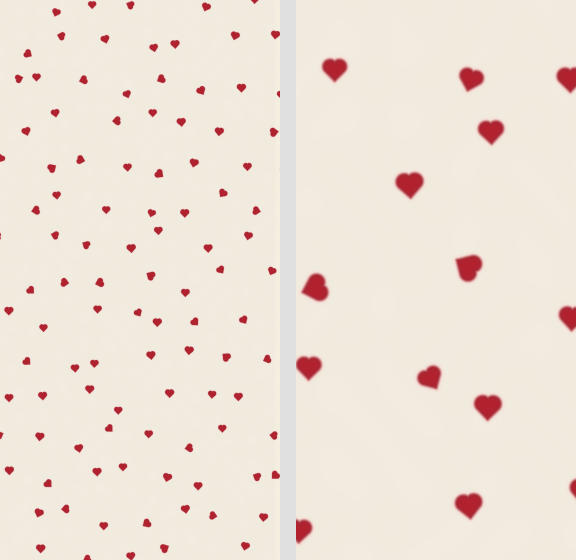
Left: the whole. Right: its middle third, enlarged.
A Shadertoy shader for this pattern:

```glsl
// Small red hearts, tossed evenly at mixed angles over warm cream paper.

vec3 hash3(vec2 cell) {
    vec3 q = fract(cell.xyx * vec3(0.1031, 0.1130, 0.0973) + 0.37);
    q += dot(q, q.yzx + 33.33);
    return fract((q.xxy + q.yzz) * q.zyx);
}

float dot2(vec2 v) { return dot(v, v); }

// Signed distance to a heart about 1.2 wide, tip at the origin
float heartDistance(vec2 p) {
    p.x = abs(p.x);
    if (p.x + p.y > 1.0) return length(p - vec2(0.25, 0.75)) - sqrt(2.0) / 4.0;
    float edge = min(dot2(p - vec2(0.0, 1.0)), dot2(p - 0.5 * max(p.x + p.y, 0.0)));
    return sqrt(edge) * sign(p.x - p.y);
}

mat2 rotation(float a) {
    float c = cos(a), s = sin(a);
    return mat2(c, -s, s, c);
}

// One jittered heart per cell; each stays inside its own cell
float scatteredHearts(vec2 p) {
    const float cellSize = 0.141;
    vec2 grid = p / cellSize + vec2(0.3, 0.45);
    grid.x += 0.5 * mod(floor(grid.y), 2.0);
    vec2 cell = floor(grid);
    vec3 h = hash3(cell);
    vec3 k = hash3(cell + 71.0);

    vec2 local = (fract(grid) - 0.5 - 0.62 * (h.xy - 0.5)) * cellSize;
    float lean = 2.0 * h.z - 1.0;               // cubed: many upright, a few far over
    float size = 0.0235 * mix(0.94, 1.07, k.x);
    vec2 q = rotation(2.3 * lean * lean * lean) * local / size;
    return (heartDistance(q + vec2(0.0, 0.55)) - 0.06) * size;
}

void mainImage(out vec4 fragColor, in vec2 fragCoord) {
    vec2 p = fragCoord / iResolution.x;
    float soft = max(0.0026, 0.6 / iResolution.x);

    // Paper with a barely visible mottle and a lighter right margin
    float mottle = sin(p.x * 41.0 + 2.0 * sin(p.y * 23.0))
                 * sin(p.y * 37.0 + 2.0 * sin(p.x * 29.0));
    vec3 color = vec3(0.946, 0.921, 0.873) + 0.002 * mottle;
    color += vec3(0.012, 0.014, 0.004) * smoothstep(0.978, 0.988, p.x);

    // Hearts with a faint pink bleed around the edge
    float d = scatteredHearts(p);
    color = mix(color, vec3(0.96, 0.86, 0.83), 0.75 * (1.0 - smoothstep(0.001, 0.006, d)));
    vec3 red = mix(vec3(0.70, 0.13, 0.18), vec3(0.66, 0.15, 0.20), smoothstep(-0.007, -0.001, d));
    color = mix(color, red, 1.0 - smoothstep(-soft, soft, d));

    fragColor = vec4(color, 1.0);
}
```
